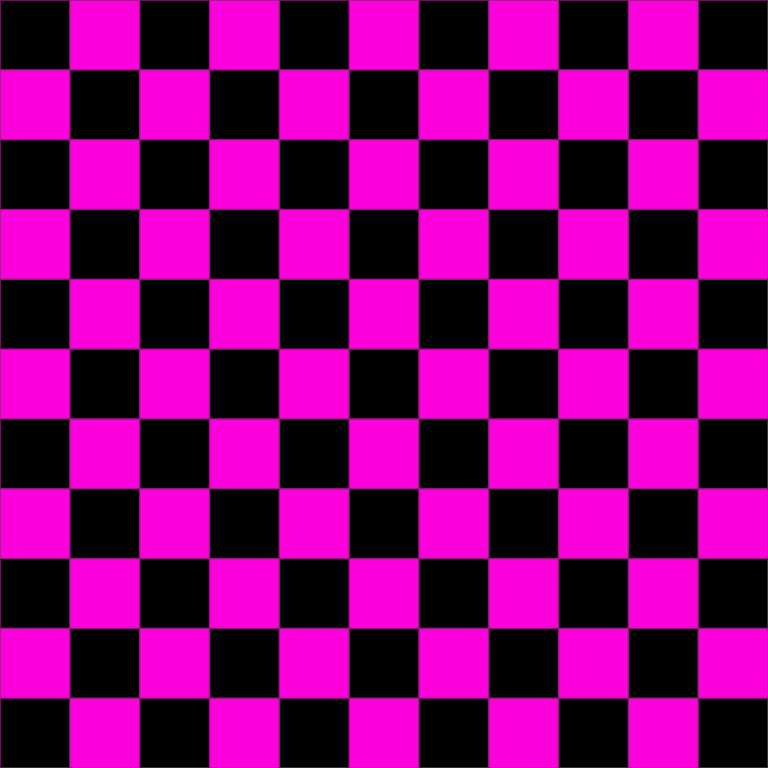
This pattern is drawn by a WebGL 1 fragment shader. Its source:

```glsl
precision mediump float;
// Checkerboard of 11 by 11 flat squares, black in the corners and magenta between.
// The parity of the cell index picks the fill; a thin, soft, muted purple seam
// follows every cell edge, including the rim of the canvas.

uniform vec2 u_resolution;

const float CELLS = 11.0;
const float SEAM_HALF_WIDTH = 0.0018; // in canvas units
const vec3 BLACK = vec3(0.005, 0.0, 0.0);
const vec3 MAGENTA = vec3(0.995, 0.0, 0.86);
const vec3 SEAM = vec3(0.58, 0.10, 0.50);

// 0 on even cells, 1 on odd cells
float checker(vec2 grid) {
  vec2 cell = floor(grid);
  return step(0.5, mod(cell.x + cell.y, 2.0));
}

// Distance to the nearest cell edge, in cells
float edgeDistance(vec2 grid) {
  vec2 toEdge = 0.5 - abs(fract(grid) - 0.5);
  return min(toEdge.x, toEdge.y);
}

// Full at the edge, fading to nothing at the half width
float seamCoverage(float dist, float halfWidth) {
  return 1.0 - smoothstep(0.0, halfWidth, dist);
}

void main() {
  vec2 uv = gl_FragCoord.xy / u_resolution;
  vec2 grid = uv * CELLS;

  // Keep the seam at least about a pixel wide so that edges stay smooth
  float pixel = 1.0 / min(u_resolution.x, u_resolution.y);
  float halfWidth = max(SEAM_HALF_WIDTH, 0.8 * pixel);

  vec3 fill = mix(BLACK, MAGENTA, checker(grid));
  float seam = seamCoverage(edgeDistance(grid) / CELLS, halfWidth);
  gl_FragColor = vec4(mix(fill, SEAM, seam), 1.0);
}
```
